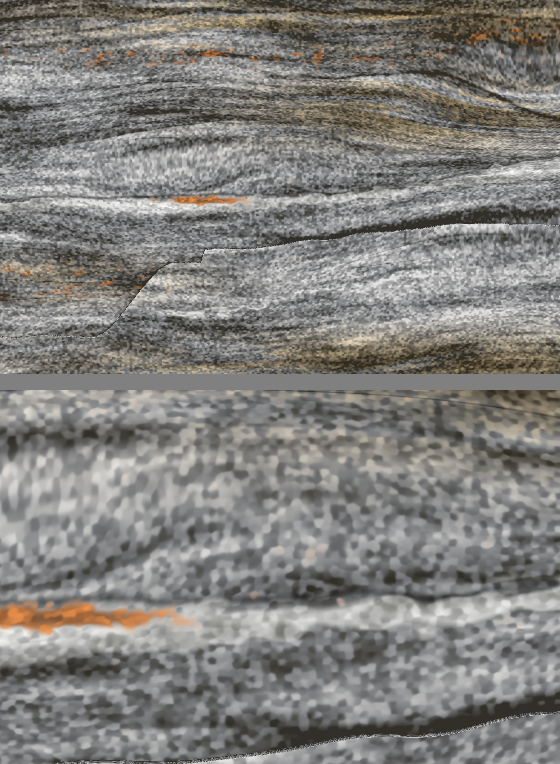
Top, the full canvas; bottom, a detail of the centre.
Write a WebGL 2 fragment shader that draws this texture.

```glsl
#version 300 es
precision highp float;
uniform vec2 u_resolution;
out vec4 fragColor;

float hash(vec2 c) {
  vec3 q = fract(vec3(c.xyx) * 0.1031);
  q += dot(q, q.yzx + 33.33);
  return fract((q.x + q.y) * q.z);
}

// Cellular noise around zero: cell values blended softly between jittered sites.
float cells(vec2 p, float sharpness) {
  vec2 total = vec2(0.0);
  for (int k = 0; k < 9; k++) {
    vec2 id = floor(p) + vec2(k % 3 - 1, k / 3 - 1);
    vec2 d = p - id - 0.15 - 0.7 * vec2(hash(id + 17.0), hash(id + 71.0));
    total += vec2(hash(id), 1.0) * exp(-sharpness * dot(d, d));
  }
  return total.x / total.y - 0.5;
}

// Thin beds, each octave finer than the one before.
float strata(vec2 p) {
  float sum = 0.0, amp = 0.28;
  vec2 freq = vec2(1.5, 13.0);
  for (int i = 0; i < 4; i++) {
    sum += amp * cells(p * freq + float(i) * 19.3, 4.0);
    freq *= vec2(1.8, 2.05);
  }
  return sum;
}

float line(float d, float width) { return exp(-d * d / (width * width)); }

float blob(vec2 p, vec2 centre, vec2 radius) { return line(length((p - centre) / radius), 1.0); }

float span(float x, float a, float b, float soft) {
  return smoothstep(a - soft, a + soft, x) * (1.0 - smoothstep(b - soft, b + soft, x));
}

// One-sided falloff that starts abruptly at an edge.
float ledge(float d, float width) {
  return smoothstep(-0.002, 0.002, d) * exp(-max(d, 0.0) / width);
}

float veinHeight(float x) {
  float rise = max(x - 0.5, 0.0);
  return 0.452 + 0.11 * rise * rise + 0.003 * sin(x * 11.0);
}

float slabHeight(float x) {
  return 0.10 + 0.195 * smoothstep(0.24, 0.47, x) + 0.035 * smoothstep(0.535, 0.55, x)
    + 0.07 * smoothstep(0.5, 1.3, x);
}

float lensHeight(float x) {
  return 0.54 + 0.14 * sqrt(clamp(x / 0.65, 0.0, 1.0)) - 0.13 * smoothstep(0.67, 0.98, x);
}

void main() {
  vec2 p = gl_FragCoord.xy / u_resolution.y;
  float y = p.y + 0.003 * sin(p.x * 23.0 + 2.0 * sin(p.x * 7.0)) + 0.001 * sin(p.x * 51.0);

  // Signed heights above the main boundaries
  float vein = y - veinHeight(p.x), slabEdge = y - slabHeight(p.x), lens = y - lensHeight(p.x);
  float cleft = y - 0.805 + 0.11 * smoothstep(1.08, 1.5, p.x) + 0.012 * sin(p.x * 9.0);
  float seam = y - 0.71 - 0.05 * smoothstep(0.0, 0.5, p.x);
  float crest = y - 0.895 - 0.075 * smoothstep(0.0, 0.6, p.x) + 0.02 * smoothstep(0.9, 1.5, p.x);
  float slab = 1.0 - smoothstep(-0.002, 0.002, slabEdge);

  // Bent bedding
  float bend = 0.012 * sin(p.x * 5.0 + p.y * 6.0) + 0.006 * sin(p.x * 11.0 - p.y * 13.0);
  bend += (veinHeight(p.x) - 0.452) * line(p.y - 0.48, 0.14);
  bend -= 0.09 * smoothstep(1.0, 1.5, p.x) * line(p.y - 0.74, 0.13);
  bend += 0.06 * line(p.x - 0.55, 0.4) * line(p.y - 0.64, 0.1);
  bend += slab * (0.5 + 0.05 * smoothstep(0.4, 1.3, p.x));
  vec2 bed = vec2(p.x, p.y - bend);
  float layers = strata(bed);
  float grain = cells(bed * vec2(150.0, 215.0), 5.0);
  float mottling = cells(p * vec2(38.0, 70.0), 4.0);
  float fissure = line(cells(bed * vec2(1.8, 34.0) + 7.0, 4.0) + 0.1, 0.035);
  fissure *= smoothstep(-0.1, 0.2, cells(bed * vec2(3.0, 11.0) + 31.0, 4.0));

  // Light and shadow
  float tone = 0.49 + 1.3 * layers + 0.5 * grain + 0.18 * mottling - 0.2 * fissure;
  float lensSpan = span(p.x, 0.1, 0.7, 0.04);
  tone += 0.2 * ledge(-lens, 0.04) * lensSpan - 0.2 * ledge(lens, 0.015) * lensSpan;
  tone -= 0.2 * blob(p, vec2(0.84, 0.61), vec2(0.16, 0.05));
  tone += 0.12 * line(vein + 0.06, 0.03);
  tone -= 0.14 * blob(p, vec2(0.15, 0.26), vec2(0.4, 0.09)) * (1.0 - slab);
  tone -= 0.2 * blob(p, vec2(0.36, 0.2), vec2(0.1, 0.07)) * (1.0 - slab);
  tone += slab * (0.02 + 0.1 * ledge(-slabEdge, 0.025));
  tone -= (0.38 * ledge(slabEdge, 0.006) + 0.1 * ledge(slabEdge, 0.025)) * span(p.x, 0.25, 1.35, 0.06);
  tone -= (0.42 * line(cleft, 0.005) + 0.2 * ledge(-cleft, 0.018)) * smoothstep(0.6, 0.95, p.x);
  tone -= 0.3 * line(seam, 0.005) * (1.0 - smoothstep(0.3, 0.55, p.x));
  tone += 0.18 * line(seam - 0.055, 0.035) * (1.0 - smoothstep(0.6, 1.2, p.x));
  tone -= 0.3 * line(crest, 0.005) + 0.13 * smoothstep(0.0, 0.03, crest);
  tone -= 0.3 * blob(p, vec2(1.3, 1.0), vec2(0.6, 0.03));
  tone -= 0.3 * blob(p, vec2(1.5, 0.0), vec2(0.35, 0.08));
  float thread = y - 0.15 - 0.14 * smoothstep(0.35, 1.35, p.x) + 0.03 * mottling;
  tone += 0.28 * line(thread, 0.006) * span(p.x, 0.4, 1.1, 0.1);
  tone = clamp(tone, 0.06, 1.0);
  vec3 color = mix(vec3(0.15, 0.14, 0.11), vec3(0.88), tone);
  color += vec3(-0.012, 0.0, 0.025) * line(tone - 0.45, 0.25);

  // Ochre tint that follows the beds
  float rust = blob(p, vec2(1.13, 0.70), vec2(0.45, 0.09)) + blob(p, vec2(1.0, 0.95), vec2(1.0, 0.08))
    + blob(p, vec2(1.1, 0.02), vec2(0.9, 0.08)) + 0.6 * blob(p, vec2(0.15, 0.25), vec2(0.35, 0.06));
  rust *= smoothstep(-0.35, 0.2, cells(bed * vec2(4.0, 55.0) + 40.0, 4.0) + 0.5 * grain);
  color *= mix(vec3(1.0), vec3(1.01, 0.88, 0.65), min(rust, 1.0));

  // Ragged quartz vein under a dark rim
  float width = 0.008 + 0.011 * line(p.x - 0.5, 0.35) + 0.013 * smoothstep(1.15, 1.4, p.x);
  float ragged = abs(vein) + 0.025 * mottling + 0.04 * layers;
  float quartzMask = 1.0 - smoothstep(width - 0.005, width + 0.004, ragged);
  color *= 1.0 - 0.35 * line(vein - width - 0.006, 0.004);
  vec3 quartz = vec3(0.78, 0.78, 0.77) + 0.35 * mottling + 0.25 * grain + 0.6 * layers;
  color = mix(color, quartz, 0.9 * quartzMask);

  // Orange stain and scattered flecks
  float stain = blob(p, vec2(0.55, veinHeight(0.55) + 0.012), vec2(0.12, 0.012));
  stain = smoothstep(0.3, 0.8, stain + 0.6 * mottling + 0.4 * grain);
  float flecks = blob(p, vec2(0.15, 0.25), vec2(0.28, 0.035)) * (1.0 - slab)
    + blob(p, vec2(0.6, 0.85), vec2(0.6, 0.025)) + blob(p, vec2(1.35, 0.91), vec2(0.15, 0.03));
  flecks *= smoothstep(0.2, 0.36, cells(p * vec2(36.0, 80.0) + 9.0, 6.0) + 0.15 * grain);
  vec3 orange = vec3(0.70, 0.39, 0.16) * (0.95 + 0.6 * grain + 0.5 * mottling);
  color = mix(color, orange, max(0.85 * stain, 0.7 * min(flecks, 1.0)));
  fragColor = vec4(clamp(color, 0.0, 1.0), 1.0);
}
```
